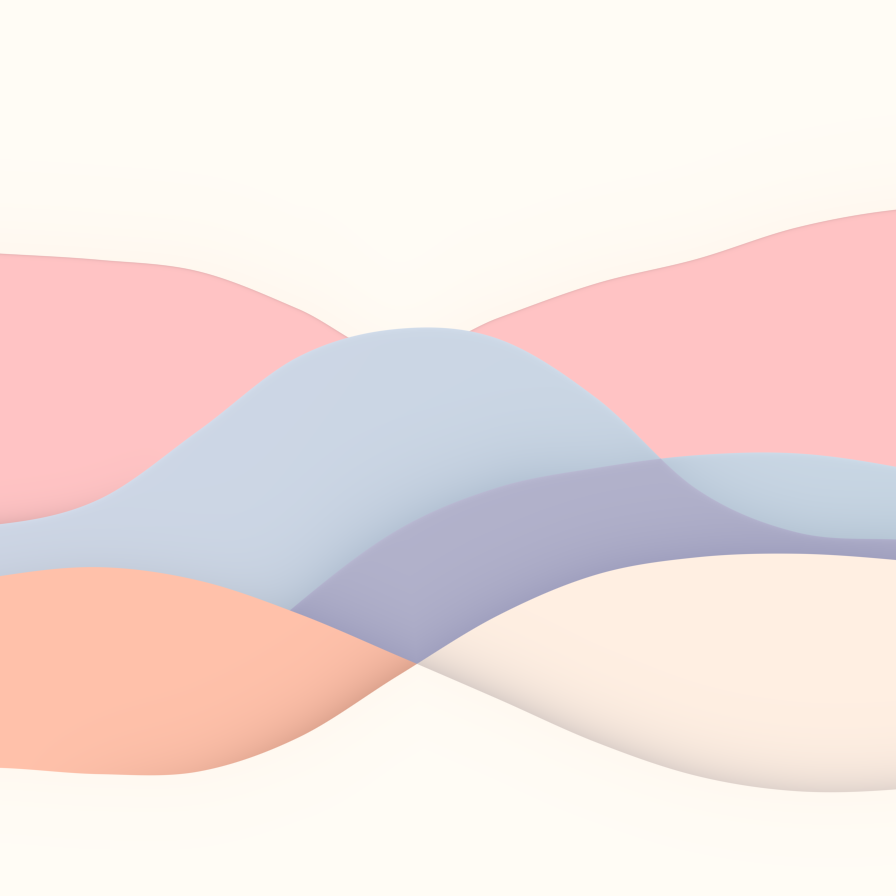
Give the GLSL for this background, as a WebGL 1 fragment shader.

```glsl
precision highp float;
// Soft pastel paper waves crossing a warm ivory background.
uniform vec2 u_resolution;

// Cubic interpolation weights for knots at distance s
vec4 weights(vec4 s) {
  vec4 t = min(abs(s), 2.0);
  vec4 inner = (1.5 * t - 2.5) * t * t + 1.0;
  vec4 outer = ((2.5 - 0.5 * t) * t - 4.0) * t + 2.0;
  return mix(inner, outer, step(1.0, t));
}

// Smooth curve through twelve evenly spaced heights, one beyond each side
float curve(float x, vec4 a, vec4 b, vec4 c) {
  vec4 s = x * 9.0 - vec4(-1.0, 0.0, 1.0, 2.0);
  return dot(weights(s), a) + dot(weights(s - 4.0), b) + dot(weights(s - 8.0), c);
}

// Approximate signed distance to the curve, positive above it
float above(vec2 p, vec4 a, vec4 b, vec4 c) {
  float height = curve(p.x, a, b, c);
  float slope = (curve(p.x + 0.002, a, b, c) - height) / 0.002;
  return (p.y - height) / sqrt(1.0 + slope * slope);
}

// Antialiased coverage of the area below an edge
float fill(float d) {
  float soft = 0.75 / min(u_resolution.x, u_resolution.y);
  return 1.0 - smoothstep(-soft, soft, d);
}

// Falloff on either side of an edge
float glow(float d, float width) {
  return exp(-abs(d) / width);
}

void main() {
  vec2 p = gl_FragCoord.xy / u_resolution;

  // Five crossing wave edges
  float hill = above(p, vec4(0.723, 0.717, 0.710, 0.697),
    vec4(0.655, 0.602, 0.645, 0.684), vec4(0.711, 0.746, 0.766, 0.771));
  float crest = above(p, vec4(0.417, 0.415, 0.443, 0.520),
    vec4(0.602, 0.633, 0.622, 0.555), vec4(0.454, 0.406, 0.398, 0.398));
  float rise = above(p, vec4(-0.107, -0.016, 0.102, 0.225),
    vec4(0.327, 0.409, 0.456, 0.478), vec4(0.492, 0.494, 0.479, 0.453));
  float descent = above(p, vec4(0.333, 0.357, 0.367, 0.352),
    vec4(0.315, 0.268, 0.220, 0.171), vec4(0.134, 0.117, 0.119, 0.134));
  float swell = above(p, vec4(0.143, 0.143, 0.136, 0.139),
    vec4(0.177, 0.246, 0.313, 0.359), vec4(0.378, 0.382, 0.375, 0.362));

  // Upper and lower envelopes of each crossing pair
  float blueTop = min(crest, rise);
  float violetTop = max(crest, rise);
  float frontTop = min(descent, swell);
  float frontBase = max(descent, swell);

  // Ivory backdrop with a warm halo around the waves
  vec3 ivory = vec3(1.0, 0.988, 0.962);
  vec3 color = ivory - vec3(0.0, 0.018, 0.025) * glow(hill, 0.045);

  // Pink hills with a fine rim
  vec3 pink = vec3(1.0, 0.765, 0.768);
  pink *= 1.0 - 0.10 * glow(hill, 0.0015);
  pink *= 1.0 - 0.10 * glow(blueTop, 0.012) * (1.0 - smoothstep(0.0, 0.2, p.x));
  color = mix(color, pink, fill(hill));

  // Pale blue band, shaded where the violet and orange sheets overlap it
  vec3 blue = mix(vec3(0.806, 0.839, 0.898), vec3(0.788, 0.843, 0.894), p.x);
  float fold = 0.6 + 0.4 * smoothstep(0.25, 0.4, p.x) - 0.3 * smoothstep(0.55, 0.7, p.x);
  blue *= 1.0 - vec3(0.11, 0.09, 0.07) * fold * glow(violetTop, 0.035);
  blue *= 1.0 - 0.04 * glow(frontTop, 0.025);
  blue += 0.025 * glow(blueTop, 0.003);
  color = mix(color, blue, fill(blueTop));

  // Violet ribbon with a light upper rim
  vec3 violet = vec3(0.698, 0.698, 0.796);
  violet *= 1.0 - vec3(0.10, 0.10, 0.06) * glow(frontTop, 0.035);
  violet += 0.03 * glow(violetTop, 0.003);
  color = mix(color, violet, fill(violetTop));

  // Orange and cream leaves, darkening toward their lower edges
  vec3 orange = vec3(1.0, 0.757, 0.667);
  orange *= 1.0 - vec3(0.13, 0.15, 0.16) * smoothstep(0.0, 0.42, p.x) * glow(frontBase, 0.028);
  vec3 cream = vec3(1.0, 0.937, 0.886);
  cream *= 1.0 - vec3(0.18, 0.17, 0.14) * (1.0 - 0.35 * p.x) * glow(frontBase, 0.024);
  vec3 leaf = descent < swell ? orange : cream;
  color = mix(color, leaf, fill(frontTop));

  // Ivory foreground with a faint warm shadow beneath the leaves
  vec3 ground = ivory - vec3(0.0, 0.014, 0.020) * glow(frontBase, 0.04);
  color = mix(color, ground, fill(frontBase));

  gl_FragColor = vec4(color, 1.0);
}
```
